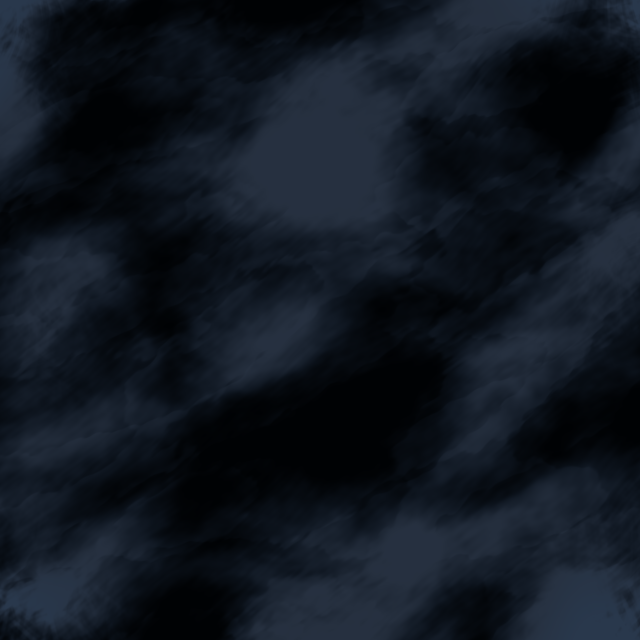
Reproduce this texture procedurally as a WebGL 2 fragment shader.

```glsl
#version 300 es
precision highp float;

uniform vec2 u_resolution;
out vec4 fragColor;

float hash(vec2 p) {
    vec3 q = fract(vec3(p.xyx) * 0.1031);
    q += dot(q, q.yzx + 33.33);
    return fract((q.x + q.y) * q.z);
}

vec2 gradient(vec2 cell) {
    float angle = 6.2832 * hash(cell + 57.0);
    return vec2(cos(angle), sin(angle));
}

// Gradient noise, centred on zero
float noise(vec2 p) {
    vec2 i = floor(p), f = fract(p);
    vec2 w = f * f * f * (f * (f * 6.0 - 15.0) + 10.0);
    float a = dot(gradient(i), f);
    float b = dot(gradient(i + vec2(1, 0)), f - vec2(1, 0));
    float c = dot(gradient(i + vec2(0, 1)), f - vec2(0, 1));
    float d = dot(gradient(i + vec2(1, 1)), f - vec2(1, 1));
    return mix(mix(a, b, w.x), mix(c, d, w.x), w.y);
}

float fbm(vec2 p) {
    float sum = 0.0, amp = 1.0;
    for (int i = 0; i < 5; i++) {
        sum += amp * noise(p);
        p = mat2(0.8, 0.6, -0.6, 0.8) * p * 2.03 + 17.3;
        amp *= 0.45;
    }
    return sum;
}

// Coordinates with x running along the given angle
vec2 along(vec2 p, float angle) {
    float c = cos(angle), s = sin(angle);
    return mat2(c, -s, s, c) * p;
}

// Fine slanted brush hairs
float hatch(vec2 p) {
    vec2 q = along(p, 0.68 + 0.04 * noise(p * 5.0));
    return noise(q * vec2(24, 130)) + 0.7 * noise(q * vec2(45, 75) + 31.0);
}

// One-sided ragged edges left by overlapping strokes
float tornEdges(vec2 p, float rough) {
    float sum = 0.0;
    for (int i = 0; i < 3; i++) {
        float k = float(i);
        vec2 q = along(p, 0.36 + 0.06 * k);
        float m = noise(q * vec2(2.6, 6.5) + 23.7 * k) + 0.1 * noise(p * 28.0 + k) + 0.035 * rough;
        sum += smoothstep(0.1, 0.14, m) * (1.0 - smoothstep(0.12, 0.4, m));
    }
    return sum;
}

// Crossing grass-like strokes in several directions
float strands(vec2 p) {
    float sum = 0.0;
    for (int i = 0; i < 5; i++) {
        float k = float(i);
        vec2 q = along(p, 0.35 + 0.5 * k + 0.12 * noise(p * 6.0 + k));
        float n = noise(q * vec2(13, 75) + 41.3 * k);
        sum += smoothstep(0.08, 0.5, n) - 0.6 * smoothstep(0.1, 0.5, -n);
    }
    return sum;
}

void main() {
    vec2 p = gl_FragCoord.xy / u_resolution.y;
    vec2 edge = abs(gl_FragCoord.xy / u_resolution - 0.5) * 2.0;

    // Slanted smoke banks
    vec2 warp = vec2(noise(p * 4.0 + 9.0), noise(p * 4.0 + 71.0));
    vec2 q = along(p + 0.06 * warp, 0.42);
    float hairs = hatch(p);
    float tone = 4.1 * fbm(q * vec2(2.7, 4.6) + vec2(3.4, 8.1));
    tone += 0.3 * tornEdges(p, hairs) - 0.12;

    // Corners and patches of the sides carry more stroke texture
    float corner = smoothstep(0.5, 0.92, edge.x * edge.y + 0.2 * noise(p * 7.0));
    float side = smoothstep(0.55, 1.0, edge.x) * smoothstep(-0.05, 0.35, noise(p * 4.5 + 13.0));
    float worn = max(corner, 0.45 * side);
    tone += 0.8 * corner + 0.2 * hairs * (1.0 + worn);
    tone += 0.4 * worn * strands(p);
    tone += 0.1 * noise(p * 60.0);

    // Black to navy to slate
    vec3 color = mix(vec3(0.001, 0.008, 0.016), vec3(0.05, 0.08, 0.12), smoothstep(-1.5, 0.5, tone));
    color += vec3(0.1, 0.11, 0.13) * smoothstep(-0.3, 1.9, tone);
    color += vec3(0.01, 0.03, 0.05) * corner * smoothstep(0.5, 2.2, tone);
    fragColor = vec4(color, 1.0);
}
```
